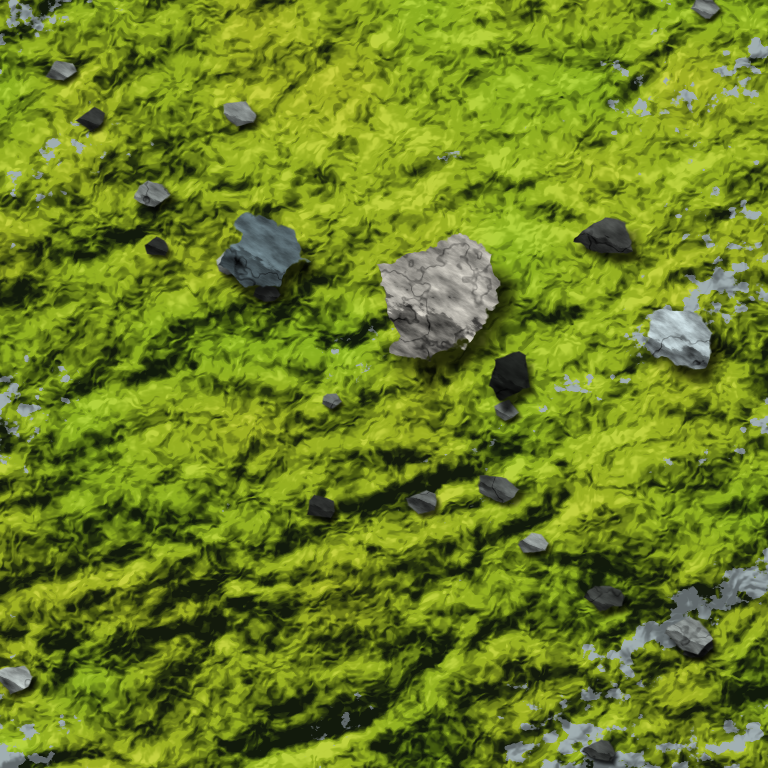
Write a three.js fragment shader that draws this texture.

```glsl
varying vec2 vUv;

const float TAU = 6.2831853;
const vec3 DEEP_SHADE = vec3(0.07, 0.10, 0.045);
const vec3 DARK_MOSS = vec3(0.14, 0.19, 0.055);
const vec3 MID_MOSS = vec3(0.27, 0.345, 0.06);
const vec3 GREEN_MOSS = vec3(0.42, 0.51, 0.10);
const vec3 LIME_MOSS = vec3(0.58, 0.69, 0.13);
const vec3 BRIGHT_TIP = vec3(0.73, 0.82, 0.24);
const vec3 BARE_ROCK = vec3(0.58, 0.63, 0.64);

float hash(vec2 p) {
  vec3 q = fract(vec3(p.xyx) * 0.1031);
  q += dot(q, q.yzx + 33.33);
  return fract((q.x + q.y) * q.z);
}

vec2 hash2(vec2 p) {
  return vec2(hash(p), hash(p + 47.3));
}

vec2 rotate(vec2 p, float a) {
  return vec2(cos(a) * p.x - sin(a) * p.y, sin(a) * p.x + cos(a) * p.y);
}

float noise(vec2 p) {
  vec2 i = floor(p), f = fract(p);
  f = f * f * (3.0 - 2.0 * f);
  return mix(mix(hash(i), hash(i + vec2(1.0, 0.0)), f.x),
             mix(hash(i + vec2(0.0, 1.0)), hash(i + 1.0), f.x), f.y);
}

float fbm(vec2 p) {
  float sum = 0.0, amp = 0.53;
  for (int i = 0; i < 4; i++) {
    sum += amp * noise(p);
    p = rotate(p, 0.6) * 2.03 + 17.0;
    amp *= 0.5;
  }
  return sum;
}

vec2 warp(vec2 p) {
  return vec2(fbm(p), fbm(p + 31.7)) - 0.5;
}

// Cellular domes: 1 at a feature point, low in the creases
float domes(vec2 p) {
  vec2 cell = floor(p);
  float nearest = 4.0;
  for (int y = -1; y <= 1; y++)
    for (int x = -1; x <= 1; x++) {
      vec2 c = cell + vec2(float(x), float(y));
      vec2 d = c + hash2(c) - p;
      nearest = min(nearest, dot(d, d));
    }
  return 1.0 - nearest;
}

// Moss cushions, stretched along a rising diagonal
float mossHeight(vec2 p) {
  vec2 q = rotate(p, -0.3) * vec2(1.0, 1.7) + 3.0;
  q += 0.16 * warp(q * 8.0);
  return 0.6 * domes(q * 7.0) + 0.3 * domes(q * 16.0) + 0.6 * fbm(q * 22.0);
}

float strands(vec2 p) {
  vec2 q = p + 0.035 * warp(p * 28.0) + 2.0;
  return 0.5 * noise(q * vec2(105.0, 210.0)) + 0.5 * noise(rotate(q, 0.7) * vec2(230.0, 115.0));
}

vec3 mossColor(float t) {
  vec3 c = mix(DEEP_SHADE, DARK_MOSS, smoothstep(-0.05, 0.14, t));
  c = mix(c, MID_MOSS, smoothstep(0.14, 0.32, t));
  c = mix(c, GREEN_MOSS, smoothstep(0.30, 0.50, t));
  c = mix(c, LIME_MOSS, smoothstep(0.50, 0.72, t));
  return mix(c, BRIGHT_TIP, smoothstep(0.78, 1.15, t));
}

// Irregular convex outline made of jittered half planes
float facets(vec2 q, float seed) {
  float d = -1.0;
  for (int i = 0; i < 7; i++) {
    vec2 r = hash2(vec2(float(i) + 3.0, seed));
    float a = (float(i) + 0.8 * r.x) * TAU / 7.0;
    d = max(d, dot(q, vec2(cos(a), sin(a))) - mix(0.65, 1.0, r.y));
  }
  return d;
}

vec3 addStone(vec3 ground, vec2 p, vec2 center, vec2 size, float seed, vec3 tint) {
  vec2 q = (p - center) / size;
  if (dot(q, q) > 6.0) return ground;
  q += 0.5 * warp(p * 32.0 + seed);
  float shadow = smoothstep(0.25, -0.25, facets(q + vec2(-0.2, 0.35), seed));
  float grain = fbm(rotate(p, 0.5) * vec2(45.0, 110.0) + seed);
  float plane = smoothstep(-0.08, 0.08, q.y + 0.5 * q.x + 0.9 * grain - 0.25);
  float crack = smoothstep(0.035, 0.0, abs(fbm(p * 24.0 + seed) - 0.48));
  float light = mix(0.68, 1.05, plane) + 1.1 * (grain - 0.5) - 0.3 * crack;
  float cover = smoothstep(0.0016, -0.0016, facets(q, seed) * size.x);
  return mix(ground * (1.0 - 0.75 * shadow), tint * light, cover);
}

void main() {
  vec2 p = vUv;

  // Relief lit from above, with a shaded hollow near the bottom
  vec2 fromHollow = (p - vec2(0.42, 0.17)) * vec2(2.6, 5.0);
  float hollow = exp(-dot(fromHollow, fromHollow));
  float h = mossHeight(p);
  float slope = h - mossHeight(p + vec2(-0.006, 0.018));
  float tone = 0.55 + 1.1 * slope * (1.0 + 0.6 * hollow) + 0.4 * (h - 0.94);
  tone += 0.9 * (strands(p) - 0.5) + 0.12 * (p.y - 0.5) - 0.24 * hollow;
  tone += 0.3 * (noise(p * 5.0 + 8.0) - 0.5);
  vec3 color = mossColor(tone);
  color *= mix(vec3(0.92, 1.0, 0.95), vec3(1.08, 1.0, 1.05), noise(p * 9.0));

  // Bare rock flecks in diagonal streaks, mostly towards the rim
  float rim = smoothstep(0.2, 0.55, length(p - vec2(0.52, 0.58)));
  float streak = noise(rotate(p, -0.5) * vec2(4.5, 12.0) + 5.0);
  float fleck = fbm(p * vec2(60.0, 75.0) + 11.0);
  float bare = 1.3 * (streak - 0.5) + 1.3 * (fleck - 0.5) + 0.35 * (rim - 1.0) - 0.3 * hollow;
  vec3 rock = BARE_ROCK * mix(0.65, 1.08, smoothstep(0.0, 0.7, tone));
  color = mix(color, rock, smoothstep(0.32, 0.42, bare));

  // Scattered pebbles
  for (int i = 0; i < 20; i++) {
    float id = float(i) + 1.0;
    vec2 r = hash2(vec2(id * 7.1, 4.0));
    vec2 spot = vec2(fract(id * 0.618 + 0.1 * r.x), fract(id * 0.367 + 0.2 * r.y));
    vec3 tint = mix(vec3(0.17, 0.18, 0.17), vec3(0.60, 0.63, 0.62), r.y);
    color = addStone(color, p, spot, mix(0.011, 0.026, r.x) * vec2(1.2, 0.9), id, tint);
  }

  // Large stones
  color = addStone(color, p, vec2(0.79, 0.69), vec2(0.045, 0.033), 31.0, vec3(0.25, 0.26, 0.25));
  color = addStone(color, p, vec2(0.665, 0.51), vec2(0.032, 0.036), 32.0, vec3(0.11, 0.12, 0.11));
  color = addStone(color, p, vec2(0.35, 0.67), vec2(0.053, 0.056), 33.0, vec3(0.32, 0.38, 0.40));
  color = addStone(color, p, vec2(0.885, 0.555), vec2(0.055, 0.049), 34.0, vec3(0.60, 0.65, 0.66));
  color = addStone(color, p, vec2(0.57, 0.61), vec2(0.092, 0.08), 35.0, vec3(0.60, 0.59, 0.56));

  gl_FragColor = vec4(color, 1.0);
}
```
